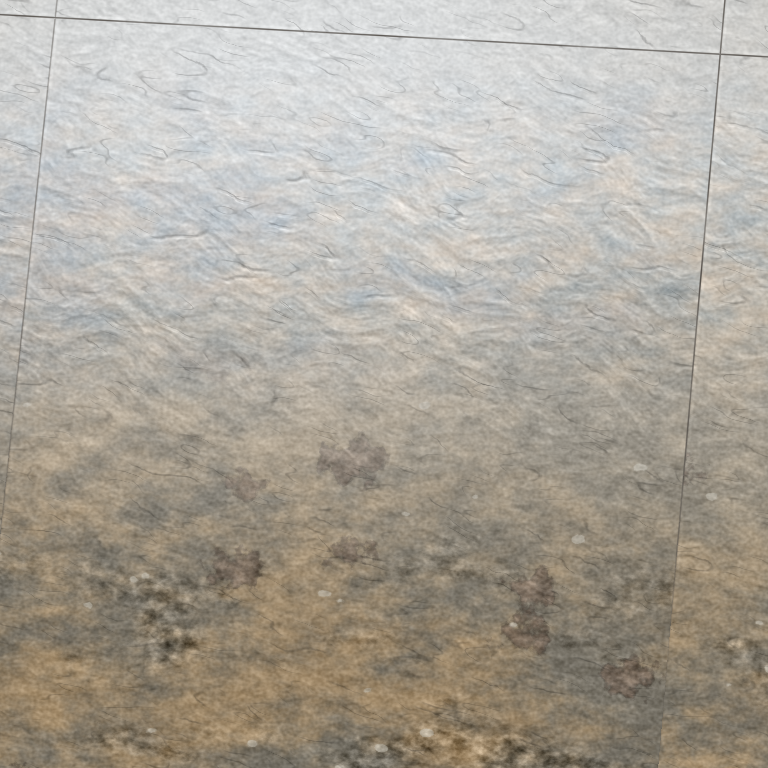
A WebGL 2 fragment shader for this texture:

```glsl
#version 300 es
precision highp float;
uniform vec2 u_resolution;
out vec4 fragColor;

float hash(vec2 p) {
  vec3 q = fract(p.xyx * vec3(0.1031, 0.103, 0.0973));
  q += dot(q, q.yzx + 33.33);
  return fract((q.x + q.y) * q.z);
}

vec2 gradientAt(vec2 cell) {
  float angle = 6.2832 * hash(cell);
  return vec2(cos(angle), sin(angle));
}

// Gradient noise, roughly -0.7 to 0.7
float noise(vec2 p) {
  vec2 i = floor(p), f = fract(p);
  vec2 u = f * f * f * (f * (f * 6.0 - 15.0) + 10.0);
  vec2 e = vec2(0, 1);
  float low = mix(dot(gradientAt(i), f), dot(gradientAt(i + e.yx), f - e.yx), u.x);
  float high = mix(dot(gradientAt(i + e), f - e), dot(gradientAt(i + e.yy), f - e.yy), u.x);
  return mix(low, high, u.y);
}

float fbm(vec2 p) {
  float sum = 0.0, amp = 0.7;
  for (int i = 0; i < 5; i++) {
    sum += amp * noise(p);
    p = mat2(1.6, 1.2, -1.2, 1.6) * p + 17.3;
    amp *= 0.52;
  }
  return sum;
}

// Cleft slate surface, layered along a falling slant
float slateHeight(vec2 p) {
  vec2 q = vec2(p.x - 0.3 * p.y, p.y + 0.3 * p.x);
  q += 0.03 * vec2(noise(p * 11.0), noise(p * 11.0 + 40.0));
  float folds = 0.0, amp = 0.5;
  for (int i = 0; i < 4; i++) {
    folds += amp * (1.0 - 2.0 * abs(noise(q * vec2(12, 26) + float(i) * 9.1)));
    q *= 1.8;
    amp *= 0.6;
  }
  return folds;
}

// Short slanted creases along the zero lines of stretched noise
float creases(vec2 p, float scale) {
  vec2 q = vec2(p.x, p.y + 0.3 * p.x) * vec2(0.4, 1.3) * scale;
  float line = abs(noise(q + 0.22 * fbm(p * 26.0)));
  return smoothstep(0.07, 0.0, line) * smoothstep(0.05, 0.4, noise(p * vec2(17, 26) + scale));
}

// Scattered ragged flakes: x is cover, y is rim
vec2 flakes(vec2 p, float scale, float chance) {
  vec2 g = p * scale, cell = floor(g), result = vec2(0);
  float ragged = 0.28 * fbm(p * 42.0);
  for (int y = -1; y <= 1; y++)
    for (int x = -1; x <= 1; x++) {
      vec2 id = cell + vec2(x, y);
      vec2 d = g - id - 0.2 - 0.6 * vec2(hash(id + 3.1), hash(id + 8.7));
      float size = 0.08 + 0.14 * hash(id + 21.0);
      float edge = length(d * vec2(0.75, 1.2)) + ragged - size;
      float present = step(hash(id + 50.0), chance);
      result = max(result, present * vec2(smoothstep(0.05, -0.05, edge),
                                          smoothstep(0.06, 0.0, abs(edge))));
    }
  return result;
}

void main() {
  vec2 uv = gl_FragCoord.xy / u_resolution;
  float pixel = 1.0 / u_resolution.y;

  // Tile grid in mild perspective
  float left = 0.072 + 0.106 * (uv.y - 0.978);
  float right = 0.9375 + 0.087 * (uv.y - 0.926);
  vec2 grid = vec2((uv.x - left) / (right - left), (uv.y + 0.055 * uv.x - 0.981) / 1.15);
  vec2 tile = floor(grid);
  vec2 p = uv + 7.3 * (tile + 3.0);

  // Mineral colours in soft bands
  float band = fbm(p * vec2(3.2, 6.5) + 0.6 * fbm(p * 5.0));
  float mottle = fbm(p * vec2(15, 24) + 31.0);
  float grit = fbm(p * vec2(45, 65));
  vec3 stone = mix(vec3(0.475, 0.455, 0.41), vec3(0.62, 0.53, 0.405),
                   smoothstep(-0.42, 0.5, band + 0.5 * mottle + 0.2 * grit));
  stone = mix(stone, vec3(0.6, 0.56, 0.49), 0.55 * smoothstep(0.15, 0.6, uv.y + 0.25 * uv.x - 0.1));
  stone *= 1.0 + 0.16 * mottle + 0.04 * (hash(tile + 9.0) - 0.5);

  // Dark flakes, weathered crust and pale chips in the lower part
  float lower = smoothstep(0.6, 0.42, uv.y);
  vec2 flake = flakes(p, 7.5, 0.26) * lower;
  stone = mix(stone, vec3(0.43, 0.365, 0.315) * (1.0 + 0.5 * grit), 0.65 * flake.x);
  stone *= 1.0 - 0.15 * flake.y;
  float crust = smoothstep(0.05, 0.4, fbm(p * vec2(5, 9) + 70.0)) * smoothstep(0.42, 0.15, uv.y);
  stone += crust * (0.35 * grit - 0.03);
  stone = mix(stone, vec3(0.76, 0.74, 0.69), 0.6 * flakes(p + 4.0, 36.0, 0.03).x * lower);

  // Broad reflected light, cooler at left and strongest above
  vec2 fromGlow = (uv - vec2(0.4, 0.86)) * vec2(1.7, 2.3);
  float glow = exp(-dot(fromGlow, fromGlow));
  float sheen = smoothstep(0.15, 0.96, uv.y + 0.06 * band + 0.05 * mottle);
  sheen = clamp(0.68 * sheen + 0.31 * glow, 0.0, 0.97);
  vec3 color = mix(stone, vec3(0.865, 0.875, 0.88), sheen);
  float cool = smoothstep(-0.1, 0.35, fbm(p * vec2(5, 8) + 12.0) + 0.25 - 0.5 * uv.x);
  float middle = smoothstep(0.42, 0.65, uv.y) * smoothstep(0.97, 0.75, uv.y);
  color = mix(color, vec3(0.65, 0.68, 0.73), 0.27 * cool * middle);
  color += vec3(0.06, 0.0, -0.05) * mottle * middle;

  // Relief lit from above, with creases and fine grain
  float relief = slateHeight(p) - slateHeight(p + vec2(0.0012, 0.0035));
  float strength = 0.13 + 0.13 * smoothstep(0.35, 0.6, uv.y) * smoothstep(1.0, 0.65, uv.y);
  color += strength * clamp(relief, -0.6, 0.6);
  color *= 1.0 - 0.17 * creases(p, 30.0) - 0.13 * creases(p + 2.0, 52.0);
  color += 0.07 * creases(p + vec2(0.0, 0.004), 30.0) * middle;
  float grain = noise(p * vec2(150, 190)) + 0.7 * noise(p * vec2(230, 260));
  color += mix(1.0, 0.6, sheen) * (0.09 * grit + 0.075 * grain);

  // Narrow joints with a faint pale lip
  vec2 joint = (fract(grid + 0.5) - 0.5) * vec2(right - left, 1.15);
  vec2 line = 1.0 - smoothstep(vec2(0.0), vec2(0.0006 + pixel), abs(joint));
  vec2 lip = 1.0 - smoothstep(vec2(0.0), vec2(0.003), abs(joint - 0.0035));
  float fade = mix(0.15, 0.85, smoothstep(0.05, 0.55, uv.y)) * (0.9 + 0.5 * noise(uv * 15.0));
  float seam = max(line.x * mix(0.55, 1.0, step(0.5, uv.x)), line.y);
  color += 0.04 * max(lip.x, lip.y) * fade;
  color = mix(color, vec3(0.33, 0.31, 0.29), seam * fade);

  fragColor = vec4(clamp(color, 0.0, 1.0), 1.0);
}
```
